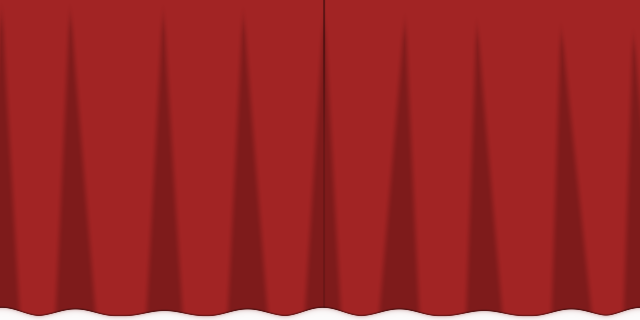
Reproduce this pattern procedurally as a Shadertoy shader.

```glsl
// Red stage curtain with soft tapering folds, a centre seam and a wavy hem.

// Sideways shift of each fold's tip, and how far its foot leans from that tip
const float tipShift[9] = float[9](.005, -.031, .010, .010, .013, .016, -.010, .003, -.021);
const float footLean[9] = float[9](.0, .017, .004, .014, -.004, -.018, .023, .033, .026);

// Soft shadow of one fold: a blurred triangle widening downwards
float foldShade(vec2 p, int i) {
    float k = float(i);
    float tipHeight = .985 - .0012 * k * k;
    float drop = (tipHeight - p.y) / (tipHeight - .03);
    float centre = .25 * k + tipShift[i] + footLean[i] * drop;
    float halfWidth = (.056 + .006 * float(i & 1)) * max(drop, 0.);
    float edge = abs(p.x - centre) - halfWidth;
    return (1. - smoothstep(-.014, .014, edge)) * smoothstep(-.02, .1, drop);
}

// Rise of the hem where a fold meets it
float hemRise(float x, int i) {
    float k = float(i);
    float foot = .25 * k + tipShift[i] + footLean[i];
    float d = min(abs(x - foot) / .125, 1.);
    float height = .021 + .005 * cos(1.5708 * (k - 4.));
    return height * (.5 + .5 * cos(3.14159 * d));
}

void mainImage(out vec4 fragColor, in vec2 fragCoord) {
    vec2 p = fragCoord / iResolution.y;
    float pixel = 1. / iResolution.y;

    // Gather the folds and the hem line
    float shade = 0.;
    float hem = .012;
    for (int i = 0; i < 9; i++) {
        shade = max(shade, foldShade(p, i));
        hem += hemRise(p.x, i);
    }
    float above = p.y - hem;

    // Cloth
    vec3 cloth = mix(vec3(.635, .14, .14), vec3(.495, .105, .105), shade);

    // Centre seam, strongest at the top
    float seam = 1. - smoothstep(.001, .002 + pixel, abs(p.x - 1.013));
    cloth *= 1. - seam * mix(.15, .42, smoothstep(.5, 1., p.y));

    // Dark rim along the hem
    cloth *= 1. - .35 * (1. - smoothstep(.001, .007, above));

    // Pale ground with a faint red shadow under the hem
    float shadow = .35 * exp(min(above, 0.) / .006);
    vec3 ground = mix(vec3(.99, .985, .985), vec3(.6, .3, .3), shadow);

    vec3 color = mix(ground, cloth, smoothstep(-.5 * pixel, .5 * pixel, above));
    fragColor = vec4(color, 1.);
}
```
